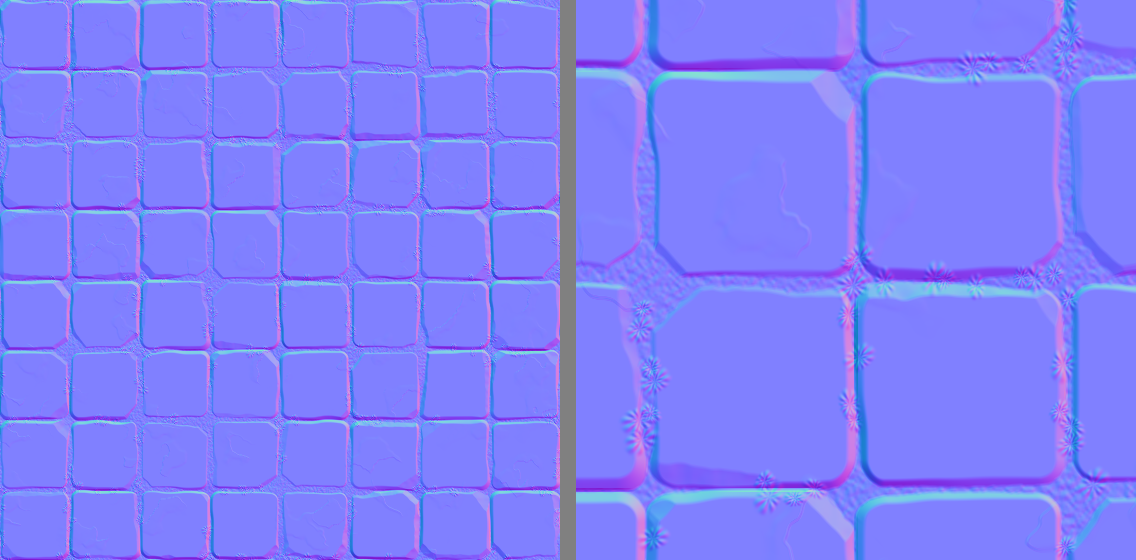
Left: the whole. Right: its middle third, enlarged.
Give the GLSL for this texture map, as a Shadertoy shader.

```glsl
// Tangent-space normal map of worn square cobbles with gritty, flower-strewn grout.
#define TILES 8.0          // stones across and down
#define HALF_SIZE 0.484    // stone half width, in tile units
#define CORNER 0.125       // stone corner radius
#define BEVEL 0.034        // width of the rounded rim
#define RIM_SLOPE 1.02     // steepness of the rim
#define WOBBLE 0.036       // unevenness of the outline
#define CHIP_ODDS 0.34     // chance of each side or corner being chipped
#define GRIT 0.0042        // grain height in the grout
#define FLOWER_CELL 0.105  // spacing of scattered rosettes
#define FLOWER_ODDS 0.85   // chance of a rosette per spot
#define FLOWER_HEIGHT 0.0075
#define STEP 0.010         // sampling distance for the slope

float hash(vec2 p) {
    vec3 q = fract(vec3(p.xyx) * 0.1031);
    q += dot(q, q.yzx + 33.33);
    return fract((q.x + q.y) * q.z);
}

float noise(vec2 p) {
    vec2 i = floor(p), f = fract(p);
    f = f * f * f * (f * (f * 6.0 - 15.0) + 10.0);
    return mix(mix(hash(i), hash(i + vec2(1, 0)), f.x),
               mix(hash(i + vec2(0, 1)), hash(i + vec2(1, 1)), f.x), f.y);
}

float roundedBox(vec2 p) {
    vec2 q = abs(p) - HALF_SIZE + CORNER;
    return length(max(q, 0.0)) + min(max(q.x, q.y), 0.0) - CORNER;
}

// Depth below the stone's flat face: rounded rim plus sloping chips.
float stoneDepth(vec2 p, vec2 id) {
    vec2 seed = id * 17.0 + 40.0;
    vec2 bend = vec2(noise(p * 3.7 + seed), noise(p * 3.7 + seed + 7.3)) - 0.5;
    float rim = max(roundedBox(p + WOBBLE * bend) + BEVEL, 0.0);
    float strength = mix(0.4, 1.35, noise(p * 1.8 + seed + 9.6));
    float depth = RIM_SLOPE * strength * rim * rim / (rim + 0.008);
    float rough = WOBBLE * (noise(p * 6.0 + seed + 3.7) + 0.4 * noise(p * 15.0 + seed) - 0.7);
    for (int k = 0; k < 8; k++) {
        vec2 key = seed + vec2(float(k) * 3.1, 5.0);
        if (hash(key) > CHIP_ODDS) continue;
        float angle = float(k) * 0.785398 + 0.3 * (hash(key + 1.7) - 0.5);
        float reach = k % 2 == 0 ? mix(0.405, 0.465, hash(key + 2.9))
                                 : mix(0.47, 0.57, hash(key + 2.9));
        float slope = mix(0.12, 0.55, hash(key + 4.3));
        float cut = dot(p, vec2(cos(angle), sin(angle))) - reach + rough;
        depth = max(depth, slope * cut);
    }
    return depth;
}

// Faint, short, ragged cracks on some of the faces.
float scratches(vec2 p) {
    vec2 q = mat2(0.8, 0.6, -0.6, 0.8) * p;
    q += 0.22 * vec2(noise(p * 5.0), noise(p * 5.0 + 19.0));
    q += 0.05 * vec2(noise(p * 17.0), noise(p * 17.0 + 23.0));
    float line = smoothstep(-0.03, 0.03, noise(q * 3.7 + 11.0) - 0.5);
    float ridge = 4.0 * line * (1.0 - line);
    float worn = smoothstep(0.66, 0.84, noise(q * 2.6 + 31.0));
    return worn * (0.0014 * ridge + 0.0018 * line);
}

// Small star-shaped rosettes, kept where their centres lie in the grout.
float flowers(vec2 p) {
    vec2 base = floor(p / FLOWER_CELL);
    float height = 0.0;
    for (int y = -1; y <= 1; y++)
    for (int x = -1; x <= 1; x++) {
        vec2 cell = base + vec2(x, y);
        vec2 centre = (cell + vec2(hash(cell + 2.3), hash(cell + 8.1))) * FLOWER_CELL;
        float cluster = smoothstep(0.38, 0.66, noise(centre * 2.7 + 5.0));
        if (hash(cell + 4.9) > FLOWER_ODDS * cluster) continue;
        if (roundedBox(fract(centre) - 0.5) < -0.026) continue;
        vec2 d = p - centre;
        float radius = mix(0.055, 0.1, hash(cell + 6.2));
        float r = length(d) / radius;
        float count = 8.0 + floor(4.0 * hash(cell + 1.1));
        float angle = atan(d.y, d.x + 1e-5);
        float petal = 0.5 + 0.5 * cos(angle * count + 6.28 * hash(cell));
        float tip = 0.8 + 0.2 * sin(angle * 2.0 + 6.28 * hash(cell + 3.3));
        float shape = petal * smoothstep(0.05, 0.45, r) * (1.0 - smoothstep(0.6, 1.0, r / tip));
        height = max(height, shape);
    }
    return FLOWER_HEIGHT * height;
}

float surfaceHeight(vec2 p) {
    vec2 id = floor(p);
    float stone = scratches(p) - 0.008 * hash(id + 21.0) - stoneDepth(fract(p) - 0.5, id);
    float level = smoothstep(0.2, 0.8, noise(p * 1.4 + 13.0));
    float grout = -mix(0.044, 0.014, level);
    grout += GRIT * (noise(p * 37.0) + 0.8 * noise(p * 61.0) - 0.9);
    return max(stone, grout) + flowers(p);
}

void mainImage(out vec4 fragColor, in vec2 fragCoord) {
    vec2 p = fragCoord / iResolution.xy * TILES;
    vec2 e = vec2(STEP, 0.0);

    // Central differences give the slope; the finite step softens every edge.
    vec2 slope = vec2(surfaceHeight(p + e.xy) - surfaceHeight(p - e.xy),
                      surfaceHeight(p + e.yx) - surfaceHeight(p - e.yx)) / (2.0 * STEP);
    vec3 normal = normalize(vec3(-slope, 1.0));
    fragColor = vec4(0.5 + 0.5 * normal, 1.0);
}
```
